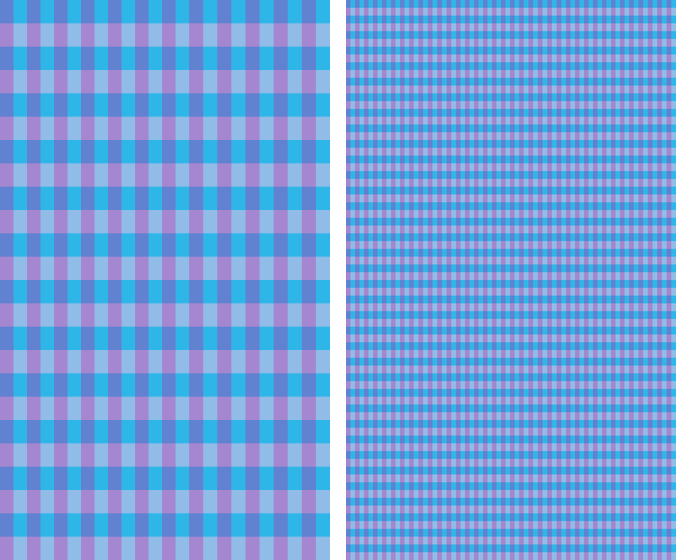
Left: one tile. Right: repeated 3 by 3.
Give the GLSL for this pattern, as a WebGL 1 fragment shader.

```glsl
precision highp float;
// Two-way gingham: upright bands crossing level bands, in four flat tints.

uniform vec2 u_resolution;

const float ROWS = 12.0;
const float NARROW_COLUMNS = 7.0;
const float WIDE_COLUMNS = 5.0;
const float NARROW_SHARE = 0.573; // part of the width held by narrow columns

const vec3 PURPLE = vec3(0.643, 0.530, 0.816);
const vec3 BLUE = vec3(0.378, 0.508, 0.816);
const vec3 CYAN = vec3(0.185, 0.714, 0.910);
const vec3 PALE = vec3(0.570, 0.738, 0.906);

// Column coordinate: whole repeats, slightly wider on the right.
float columnPhase(float x) {
  float narrow = x / NARROW_SHARE * NARROW_COLUMNS;
  float wide = (x - NARROW_SHARE) / (1.0 - NARROW_SHARE) * WIDE_COLUMNS;
  return x < NARROW_SHARE ? narrow : NARROW_COLUMNS + wide;
}

// Coverage of the first half of each repeat, softened over one pixel.
float band(float phase, float pixel) {
  float fromCentre = abs(fract(phase + 0.25) - 0.5);
  return clamp((0.25 - fromCentre) / pixel + 0.5, 0.0, 1.0);
}

void main() {
  vec2 uv = gl_FragCoord.xy / u_resolution;
  vec2 pixel = vec2(NARROW_COLUMNS + WIDE_COLUMNS, ROWS) / u_resolution;

  float upright = band(columnPhase(uv.x), pixel.x);
  float level = band(uv.y * ROWS, pixel.y);

  // Each crossing has its own tint.
  vec3 lightRow = mix(PALE, PURPLE, upright);
  vec3 deepRow = mix(CYAN, BLUE, upright);
  gl_FragColor = vec4(mix(deepRow, lightRow, level), 1.0);
}
```
